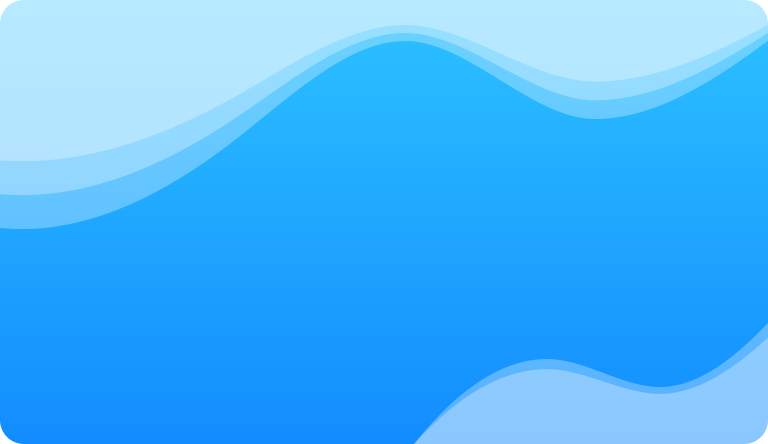
Write a Shadertoy shader that draws this background.

```glsl
// Rounded card with a vertical blue gradient, overlaid by translucent white waves.
// Each wave edge is a chain of cubic Hermite spans; its layers are scaled copies
// of one curve. Lengths are in canvas heights, origin at the lower left.

const float ASPECT = 1.7297;

// Cubic through two knots given as (x, height, slope).
float span(float x, vec3 a, vec3 b) {
    float w = b.x - a.x, t = (x - a.x) / w, s = 1.0 - t;
    return s * s * ((1.0 + 2.0 * t) * a.y + t * w * a.z)
         + t * t * ((1.0 + 2.0 * s) * b.y - s * w * b.z);
}

// Depth of the upper wave, measured down from the top edge.
float upperDepth(float x) {
    vec3 trough = vec3(0.0495, 0.5158, 0.0);
    vec3 rise   = vec3(0.5405, 0.3063, -0.79);
    vec3 crest  = vec3(0.9122, 0.0923, 0.0);
    vec3 dip    = vec3(1.3400, 0.2680, 0.0);
    vec3 end    = vec3(ASPECT, 0.0915, -0.75);
    if (x < rise.x)  return span(x, trough, rise);
    if (x < crest.x) return span(x, rise, crest);
    if (x < dip.x)   return span(x, crest, dip);
    return span(x, dip, end);
}

// Height of the lower wave above the bottom edge.
float lowerHeight(float x) {
    vec3 start = vec3(0.9324, 0.0, 1.25);
    vec3 crest = vec3(1.2320, 0.1914, 0.0);
    vec3 dip   = vec3(1.4865, 0.1284, 0.0);
    vec3 end   = vec3(ASPECT, 0.2725, 1.05);
    x = max(x, start.x - 0.015);
    if (x < crest.x) return span(x, start, crest);
    if (x < dip.x)   return span(x, crest, dip);
    return span(x, dip, end);
}

// Antialiased coverage where the field is positive.
float cover(float field) {
    float width = length(vec2(dFdx(field), dFdy(field)));
    return clamp(0.5 + field / max(width, 1e-5), 0.0, 1.0);
}

void mainImage(out vec4 fragColor, in vec2 fragCoord) {
    vec2 p = fragCoord / iResolution.xy * vec2(ASPECT, 1.0);
    const vec3 white = vec3(1.0);

    // Base gradient
    vec3 color = mix(vec3(0.07, 0.55, 1.0), vec3(0.175, 0.76, 1.0), p.y);

    // Upper wave: three stacked veils
    float depth = upperDepth(p.x);
    for (int i = 0; i < 3; i++) {
        float k = float(i);
        float edge = depth * (1.0 - 0.138 * k) - 0.0052 * k;
        color = mix(color, white, 0.3 * cover(edge - (1.0 - p.y)));
    }

    // Lower wave: two stacked veils
    float height = lowerHeight(p.x);
    for (int i = 0; i < 2; i++) {
        float edge = height * (1.0 - 0.12 * float(i));
        color = mix(color, white, 0.3 * cover(edge - p.y));
    }

    // Rounded card corners
    float radius = 0.054;
    vec2 halfSize = 0.5 * vec2(ASPECT, 1.0);
    vec2 q = abs(p - halfSize) - halfSize + radius;
    float outside = length(max(q, 0.0)) - radius;
    color = mix(color, white, clamp(0.5 + outside * iResolution.y, 0.0, 1.0) * step(0.0, min(q.x, q.y)));

    fragColor = vec4(color, 1.0);
}
```
